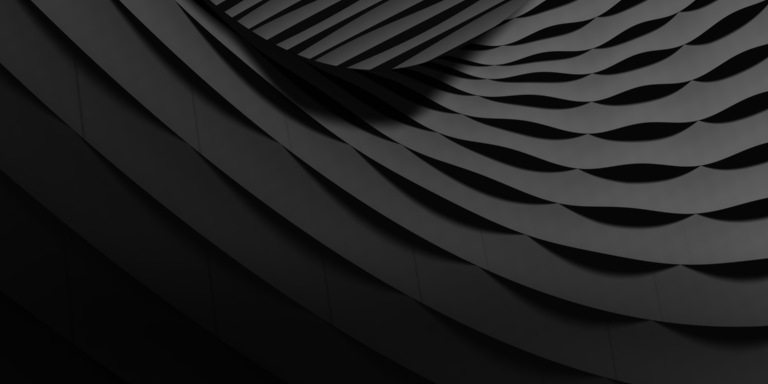
Reproduce this background procedurally as a Shadertoy shader.

```glsl
// Dark twisted metal fins sweeping around a shadowed hollow.
const float PI = 3.14159265;

// Position along a fin, with whole numbers where it meets its neighbour.
float twistPhase(float x, float k) {
    float r = 10.0 - k;
    float phase = (x - 1.542 + 0.00138 * r * r * r) / (0.24 + 0.0182 * r + 0.00286 * r * r);
    return phase < 0.0 ? 0.88 * phase : phase;
}

// Height, measured downward, of the lower edge of fin k.
float finEdge(float x, float k) {
    float m = min(k, 11.0);
    float vertexY = 1.719 - 0.2526 * m + 0.01016 * m * m - 0.04 * (k - m);
    vertexY -= 0.022 * exp(-0.35 * (k - 4.5) * (k - 4.5));
    float bend = (0.2035 + 0.0326 * k) * mix(1.1, 0.98, smoothstep(4.0, 7.0, k));
    float flatten = mix(0.096, 0.046, smoothstep(3.0, 5.0, k));
    float dx = x - 2.292 + 0.0938 * k;
    float twist = sin(PI * twistPhase(x, k));
    float lift = 0.02 * smoothstep(4.0, 7.0, k) * twist * twist;
    return vertexY - bend * dx * dx / (1.0 + flatten * abs(dx)) - lift;
}

// Broad light: strong at the upper right, fading to the lower left.
float ambientLight(vec2 p) {
    float slope = 0.211 * p.x - 0.346 * p.y - 0.05;
    float light = mix(0.036, 0.35, smoothstep(-0.29, 0.21, slope));
    return light * (1.0 - 0.42 * smoothstep(0.58, 0.88, p.y));
}

// Surface below edge k: a dark opening, then the lit face of the next fin.
float finShade(vec2 p, float k, float edge, float light, float px) {
    float gap = max(finEdge(p.x, k - 1.0) - edge, 0.02);
    float f = (p.y - edge) / gap;
    float near = smoothstep(2.0, 7.0, k);
    float opening = min(0.48, mix(0.085, 0.054, near) / gap);
    opening *= abs(sin(PI * twistPhase(p.x, k)));
    float aa = px / gap;
    float lit = smoothstep(opening * mix(0.15, 0.88, near) - aa, opening + aa, f);
    float face = light * mix(mix(0.65, 0.87, near), 1.05, smoothstep(0.0, 1.0, f));

    // Faint panel joints on the broad lower fins.
    float joint = abs(fract(twistPhase(p.x - 0.03 * f, k - 1.0) + 0.5) - 0.5);
    face *= 1.0 - 0.2 * (1.0 - near) * (1.0 - smoothstep(0.003, 0.01, joint));
    return mix(min(0.022, light * 0.4), face, lit);
}

// Narrow slats seen beyond the hollow.
float farSlats(vec2 p, float px) {
    float q = (p.y + 0.6 * p.x + 0.03 * sin(3.0 * p.x)) / 0.055;
    float f = fract(q);
    float opening = 0.3 + 0.18 * sin(9.0 * p.x + 1.3 * floor(q));
    float aa = px / 0.055;
    float lit = smoothstep(opening - aa, opening + aa, f);
    lit *= 1.0 - smoothstep(1.0 - 2.0 * aa, 1.0, f);
    return mix(0.035, 0.18 + 0.1 * f, lit);
}

void mainImage(out vec4 fragColor, in vec2 fragCoord) {
    vec2 p = fragCoord / iResolution.xy * vec2(2.0, 1.0);
    p.y = 1.0 - p.y;
    float px = 1.0 / iResolution.y;
    float light = ambientLight(p);

    // Overlapping fins, painted from the top down.
    float shade = 0.04;
    for (int i = 16; i >= 0; i--) {
        float k = float(i);
        float edge = finEdge(p.x, k);
        float cover = smoothstep(-px, px, p.y - edge);
        if (cover > 0.0) shade = mix(shade, finShade(p, k, edge, light, px), cover);
    }

    // Curved hollow with faint ridges left in its shadow.
    float offCentre = p.x - 0.977;
    float rimBend = offCentre < 0.0 ? 0.98 : 1.15;
    float depth = p.y - 0.182 + rimBend * offCentre * offCentre;
    float width = mix(0.055, 0.15, smoothstep(0.58, 0.8, p.x));
    float hollow = 1.0 - smoothstep(width - 0.03, width + 0.02, depth);
    hollow *= 1.0 - smoothstep(1.33, 1.41, p.x + 0.93 * p.y);
    hollow *= smoothstep(0.36, 0.44, p.x);
    shade *= 1.0 - 0.88 * hollow;

    // Distant slats above the rim of the hollow.
    shade = mix(farSlats(p, px), shade, smoothstep(-px, px, depth));

    // Fine layered-sine grain of the metal.
    float grain = sin(91.0 * p.x + 37.0 * p.y) * sin(73.0 * p.y - 29.0 * p.x);
    shade *= 1.0 + 0.015 * grain;
    fragColor = vec4(vec3(shade), 1.0);
}
```
